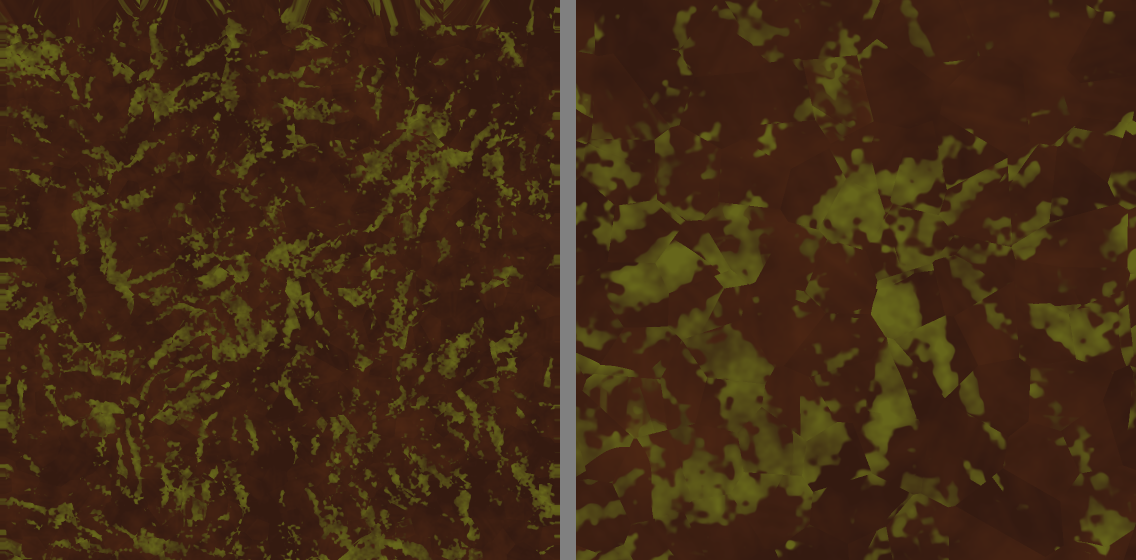
Left: the whole. Right: its middle third, enlarged.
Write a WebGL 2 fragment shader that draws this texture.

```glsl
#version 300 es
precision highp float;
// Torn olive strokes and crumbs scattered over dark, patchy red-brown ground.

#define PATCH_SCALE 8.0
#define SHARD_SCALE 27.0
#define STROKE_FREQ vec2(17.0, 74.0)
#define CRUMB_FREQ 120.0
#define COVERAGE_EDGE 0.568
#define EDGE_SOFTNESS 0.066
#define SHARD_TWIST 0.9
#define BORDER_SMEAR 0.035

uniform vec2 u_resolution;
out vec4 fragColor;

const vec3 DARK_BROWN = vec3(0.200, 0.100, 0.064);
const vec3 RUST_BROWN = vec3(0.305, 0.152, 0.076);
const vec3 DULL_OLIVE = vec3(0.265, 0.200, 0.080);
const vec3 LIGHT_OLIVE = vec3(0.400, 0.400, 0.105);

float hash(vec2 p) {
    return fract(sin(dot(p, vec2(127.1, 311.7))) * 43758.5453);
}

float noise(vec2 p) {
    vec2 i = floor(p), f = fract(p);
    f = f * f * (3.0 - 2.0 * f);
    return mix(mix(hash(i), hash(i + vec2(1, 0)), f.x),
               mix(hash(i + vec2(0, 1)), hash(i + vec2(1, 1)), f.x), f.y);
}

float fbm(vec2 p) {
    float sum = 0.0, weight = 0.533;
    for (int i = 0; i < 4; i++) {
        sum += weight * noise(p);
        p = p * 2.03 + 17.3;
        weight *= 0.5;
    }
    return sum;
}

mat2 rotation(float angle) {
    float c = cos(angle), s = sin(angle);
    return mat2(c, -s, s, c);
}

// Nearest scattered cell: xy = centre, z = random value of the cell.
vec3 nearestCell(vec2 p) {
    vec2 base = floor(p);
    vec3 nearest = vec3(0.0);
    float best = 9.0;
    for (int y = -1; y <= 1; y++) {
        for (int x = -1; x <= 1; x++) {
            vec2 id = base + vec2(x, y);
            vec2 centre = id + vec2(hash(id + 3.7), hash(id + 41.9));
            float d = distance(p, centre);
            if (d < best) {
                best = d;
                nearest = vec3(centre, hash(id + 73.1));
            }
        }
    }
    return nearest;
}

vec3 ground(vec2 p, float shard, float streak) {
    float tone = 0.36 + 0.95 * (fbm(p * 8.0 + 31.0) - 0.5);
    tone += 0.34 * (shard - 0.5) + 0.75 * (fbm(p * 45.0) - 0.5);
    tone += 0.16 * (streak - 0.5);
    return mix(DARK_BROWN, RUST_BROWN, clamp(tone, 0.04, 1.0));
}

vec3 surface(vec2 p) {
    // Pull the outermost content out to the borders, fanning at the top
    float ragged = 0.6 + 0.8 * noise(p * 22.0);
    float limit = 1.0 - BORDER_SMEAR * ragged;
    float over = max(p.y - limit, 0.0);
    p.x += over * 1.6 * (hash(vec2(floor(p.x * 24.0), 5.0)) - 0.5);
    p.y = min(p.y, limit);
    p.x = clamp(p.x, 0.009, 0.991);

    // Small straight-edged shards, each slightly twisted
    vec3 shard = nearestCell(p * SHARD_SCALE);
    vec2 centre = shard.xy / SHARD_SCALE;
    vec2 torn = centre + rotation((shard.z - 0.5) * SHARD_TWIST) * (p - centre);

    // Larger patches give the strokes a shared direction
    vec2 bend = vec2(noise(torn * 20.0), noise(torn * 20.0 + 50.0)) - 0.5;
    vec3 area = nearestCell((torn + bend * 0.03) * PATCH_SCALE);
    vec2 along = rotation(area.z * 6.2832) * (torn + bend * 0.012);

    // Strokes broken into crumbs
    float field = 0.48 * noise(along * STROKE_FREQ + area.z * 60.0);
    field += 0.19 * noise(torn * CRUMB_FREQ) + 0.16 * noise(torn * CRUMB_FREQ * 1.9);
    field += 0.17 * noise(p * 12.0 + 12.0);
    float paint = smoothstep(COVERAGE_EDGE, COVERAGE_EDGE + EDGE_SOFTNESS, field);

    // Fine parallel scratches inside the shards
    vec2 grain = rotation(shard.z * 40.0) * (p - centre);
    float streak = noise(vec2(grain.x * 240.0, grain.y * 9.0) + shard.z * 90.0);
    float scratched = step(0.93, shard.z) * smoothstep(0.4, 0.65, streak);
    paint = max(paint, 0.7 * scratched * smoothstep(0.46, 0.54, field));

    float light = 0.43 + 1.5 * (fbm(torn * 48.0 + 8.0) - 0.5);
    light += 0.22 * (streak - 0.5) + 2.0 * (field - 0.63);
    vec3 olive = mix(DULL_OLIVE, LIGHT_OLIVE, clamp(light, 0.0, 1.0));
    return mix(ground(p, shard.z, streak), olive, paint);
}

void main() {
    // Four samples per pixel smooth the torn edges
    vec3 color = vec3(0.0);
    for (int i = 0; i < 4; i++) {
        vec2 offset = vec2(i % 2, i / 2) * 0.5 - 0.25;
        color += surface((gl_FragCoord.xy + offset) / u_resolution);
    }
    fragColor = vec4(color * 0.25, 1.0);
}
```
